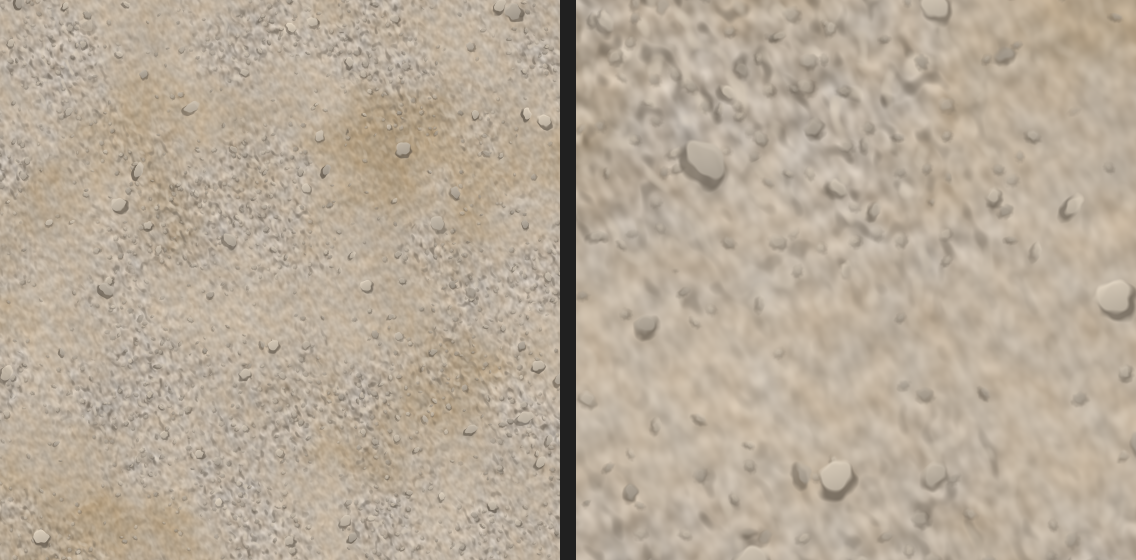
Left: the whole. Right: its middle third, enlarged.
Give the GLSL for this texture, as a Shadertoy shader.

```glsl
// Dry sandy ground with ochre stains, clustered grit and scattered small pebbles.

#define SAND vec3(0.752, 0.698, 0.627)
#define OCHRE vec3(0.685, 0.605, 0.490)
#define GRAVEL vec3(0.728, 0.686, 0.636)
#define SHADOW vec3(0.350, 0.315, 0.270)
#define STONE_PALE vec3(0.860, 0.812, 0.740)
#define STONE_GREY vec3(0.690, 0.655, 0.605)
#define GRAIN_TILT 0.45
#define GRAIN_CONTRAST 0.115
#define EDGE_SOFTNESS 0.0017

vec2 hash2(vec2 p) {
    vec3 a = fract(vec3(p.xyx) * vec3(0.1031, 0.1030, 0.0973));
    a += dot(a, a.yzx + 33.33);
    return fract((a.xx + a.yz) * a.zy);
}

mat2 rotation(float angle) {
    float c = cos(angle), s = sin(angle);
    return mat2(c, -s, s, c);
}

float cornerSlope(vec2 cell, vec2 offset) {
    float angle = 6.2832 * hash2(cell + 57.0).x;
    return dot(vec2(cos(angle), sin(angle)), offset);
}

// Gradient noise, roughly -0.7 to 0.7
float gradientNoise(vec2 p) {
    vec2 i = floor(p), f = fract(p);
    vec2 u = f * f * f * (f * (f * 6.0 - 15.0) + 10.0);
    vec2 e = vec2(1.0, 0.0);
    float low = mix(cornerSlope(i, f), cornerSlope(i + e, f - e), u.x);
    float high = mix(cornerSlope(i + e.yx, f - e.yx), cornerSlope(i + 1.0, f - 1.0), u.x);
    return mix(low, high, u.y);
}

float fbm(vec2 p) {
    float sum = 0.0, amplitude = 1.0;
    for (int i = 0; i < 4; i++) {
        sum += amplitude * gradientNoise(p);
        p = rotation(0.6) * p * 2.03 + 11.7;
        amplitude *= 0.55;
    }
    return sum;
}

// One layer of uneven stones lit from above, each with a soft shadow below
vec3 addStones(vec3 ground, vec2 uv, float cells, float density, float strength) {
    vec2 p = uv * cells + cells * 3.7;
    vec2 home = floor(p);
    float blur = EDGE_SOFTNESS * cells;
    for (int y = -1; y <= 1; y++)
    for (int x = -1; x <= 1; x++) {
        vec2 cell = home + vec2(x, y);
        vec2 place = hash2(cell), kind = hash2(cell + 131.0), form = hash2(cell + 277.0);
        float presence = strength * smoothstep(kind.x, kind.x + 0.02, density);
        if (presence <= 0.0) continue;

        float radius = mix(0.14, 0.29, form.x * form.x);
        vec2 stretch = vec2(1.0, mix(0.55, 0.95, form.y));
        mat2 turn = rotation(6.2832 * place.x + 3.0 * kind.y);
        vec2 q = p - cell - place;
        vec2 shadowOffset = radius * vec2(0.9 * (form.y - 0.55), -0.36);
        vec2 bumps = q / radius * 1.3 + 40.0 * form;
        float lump = 0.4 * radius * gradientNoise(bumps);
        float bodyEdge = length(turn * q / stretch) - radius + lump;
        float shadowEdge = length(turn * (q - shadowOffset) / stretch) - radius * 1.1 + lump;

        float shade = 1.0 - smoothstep(-blur, blur * 1.6, shadowEdge);
        ground = mix(ground, SHADOW, mix(0.5, 0.85, place.y) * shade * presence);
        float cover = 1.0 - smoothstep(-blur, blur, bodyEdge);
        float facing = clamp(dot(q, vec2(-0.25, 0.95)) / radius, -1.0, 1.0);
        vec3 stone = mix(STONE_GREY, STONE_PALE, kind.y) * (1.0 + 0.09 * facing);
        ground = mix(ground, stone, cover * presence);
    }
    return ground;
}

void mainImage(out vec4 fragColor, in vec2 fragCoord) {
    vec2 uv = fragCoord / iResolution.y;

    // Broad stains, gravel patches and uneven tone
    float stain = smoothstep(-0.05, 0.75, fbm(uv * 3.1 + 4.3));
    float gravel = smoothstep(-0.42, 0.55, fbm(uv * 5.5 + 21.0) - 0.3 * stain);
    vec3 color = mix(SAND, GRAVEL, gravel);
    color = mix(color, OCHRE, 0.85 * stain);
    color *= 1.0 + 0.055 * fbm(uv * 8.0 + 40.0);

    // Warm and cool tint that changes from grain to grain
    vec2 grain = rotation(GRAIN_TILT) * uv * vec2(1.0, 0.7);
    color += vec3(0.022, 0.0, -0.026) * gradientNoise(grain * 48.0 + 90.0);

    // Grain relief: each rise is lit above and dark below
    vec2 rise = vec2(0.12, 0.38);
    float relief = gradientNoise(grain * 80.0) - gradientNoise(grain * 80.0 + rise);
    float fineGrain = gradientNoise(grain * 165.0 + 7.0);
    color += GRAIN_CONTRAST * (0.6 + 0.7 * gravel) * (1.2 * relief + 0.8 * fineGrain);

    // Dark gaps and pale chips between the stones
    float gaps = smoothstep(0.12, 0.52, gradientNoise(grain * 100.0 + 31.0));
    float chips = smoothstep(0.14, 0.50, gradientNoise(grain * 88.0 + 63.0));
    color = mix(color, SHADOW, gaps * (0.08 + 0.42 * gravel));
    color = mix(color, STONE_PALE, chips * (0.22 + 0.38 * gravel));

    // Grit, gravel and single pebbles
    color = addStones(color, uv, 66.0, 0.10 + 0.42 * gravel, 0.55);
    color = addStones(color, uv, 40.0, 0.04 + 0.26 * gravel, 0.72);
    color = addStones(color, uv, 20.0, 0.12, 0.85);

    fragColor = vec4(clamp(color, 0.0, 1.0), 1.0);
}
```
